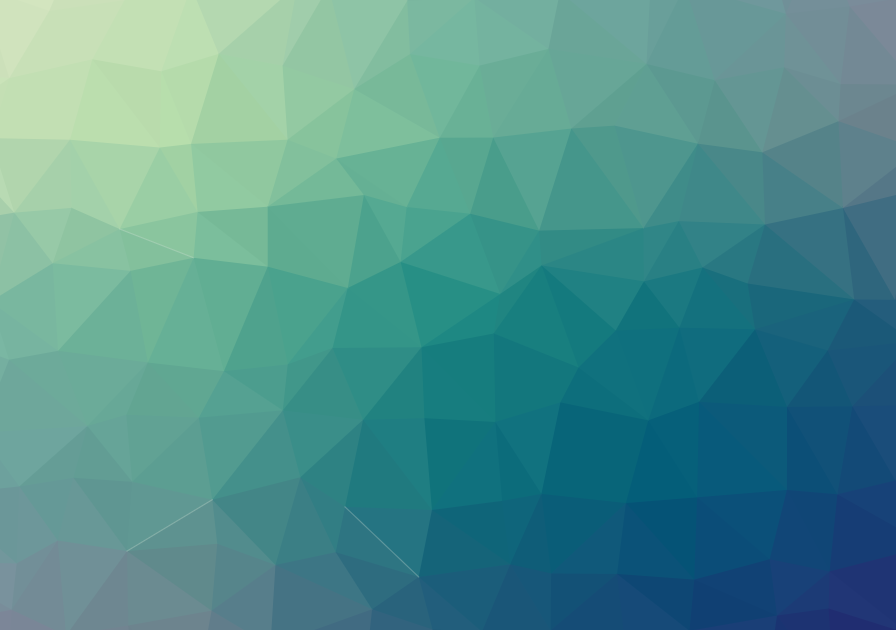
Reproduce this background procedurally as a WebGL 1 fragment shader.

```glsl
precision highp float;
// Low-poly mesh of flat triangles, shaded from pale green through teal to indigo.

uniform vec2 u_resolution;

const float ROWS = 9.0;          // mesh cells over the canvas height
const float JITTER = 0.64;       // full range of vertex displacement, in cells
const float SHADE_RANGE = 0.022; // brightness variation between facets
const float SEAM_CHANCE = 0.05;  // share of cells with a bright hairline
const float SEAM_WIDTH = 0.008;  // hairline half width, in cells

const vec3 CREAM = vec3(0.83, 0.89, 0.75);
const vec3 LIME = vec3(0.70, 0.86, 0.66);
const vec3 TEAL = vec3(0.12, 0.54, 0.51);
const vec3 BLUE = vec3(0.00, 0.34, 0.47);
const vec3 INDIGO = vec3(0.15, 0.17, 0.45);

vec2 hash22(vec2 p) {
  vec3 q = fract(vec3(p.xyx) * vec3(0.1031, 0.1030, 0.0973));
  q += dot(q, q.yzx + 33.33);
  return fract((q.xx + q.yz) * q.zy);
}

float ramp(float from, float to, float t) {
  return clamp((t - from) / (to - from), 0.0, 1.0);
}

vec3 palette(float t) {
  vec3 color = mix(CREAM, LIME, ramp(0.0, 0.2, t));
  color = mix(color, TEAL, ramp(0.2, 0.5, t));
  color = mix(color, BLUE, ramp(0.5, 0.78, t));
  return mix(color, INDIGO, ramp(0.78, 1.0, t));
}

// Average of one palette run rightward and one run downward.
vec3 gradient(vec2 uv) {
  return 0.5 * (palette(uv.x) + palette(1.0 - uv.y));
}

vec2 meshVertex(vec2 cell) {
  return cell + JITTER * (hash22(cell + 17.0) - 0.5);
}

// Signed distance to the line ab, positive on its left.
float edgeDistance(vec2 p, vec2 a, vec2 b) {
  vec2 ab = b - a;
  vec2 ap = p - a;
  return (ab.x * ap.y - ab.y * ap.x) / length(ab);
}

float segmentDistance(vec2 p, vec2 a, vec2 b) {
  vec2 ab = b - a;
  return length(p - a - ab * clamp(dot(p - a, ab) / dot(ab, ab), 0.0, 1.0));
}

// Facet colour from its centroid, weighted by its smooth coverage in alpha.
vec4 facet(vec2 p, vec2 a, vec2 b, vec2 c, vec2 extent, float pixel) {
  float inside = min(edgeDistance(p, a, b),
                     min(edgeDistance(p, b, c), edgeDistance(p, c, a)));
  float coverage = clamp(0.5 + inside / pixel, 0.0, 1.0);
  vec2 center = (a + b + c) / 3.0;
  float shade = SHADE_RANGE * (hash22(floor(center * 64.0)).x - 0.5);
  return vec4(gradient(center / extent) + shade, 1.0) * coverage;
}

void main() {
  float pixel = ROWS / u_resolution.y;
  vec2 p = gl_FragCoord.xy * pixel;
  vec2 extent = u_resolution * pixel;

  // The plain gradient gets a tiny weight to fill any gap in the mesh.
  vec4 sum = vec4(gradient(p / extent), 1.0) * 0.0001;
  float seam = 0.0;

  // Nearby cells, each a quad split along its shorter diagonal.
  for (int j = -1; j <= 1; j++) {
    for (int i = -1; i <= 1; i++) {
      vec2 cell = floor(p) + vec2(float(i), float(j));
      vec2 a = meshVertex(cell);
      vec2 b = meshVertex(cell + vec2(1.0, 0.0));
      vec2 c = meshVertex(cell + vec2(1.0, 1.0));
      vec2 d = meshVertex(cell + vec2(0.0, 1.0));
      vec2 start = a;
      vec2 end = c;
      if (distance(a, c) < distance(b, d)) {
        sum += facet(p, a, b, c, extent, pixel);
        sum += facet(p, a, c, d, extent, pixel);
      } else {
        sum += facet(p, a, b, d, extent, pixel);
        sum += facet(p, b, c, d, extent, pixel);
        start = b;
        end = d;
      }

      // Rare bright hairline on the diagonal.
      float chosen = step(hash22(cell + 71.0).y, SEAM_CHANCE);
      float away = segmentDistance(p, start, end) - SEAM_WIDTH;
      seam = max(seam, chosen * clamp(0.5 - away / pixel, 0.0, 1.0));
    }
  }

  vec3 color = sum.rgb / sum.a;
  gl_FragColor = vec4(mix(color, vec3(0.85, 0.9, 0.85), 0.3 * seam), 1.0);
}
```
